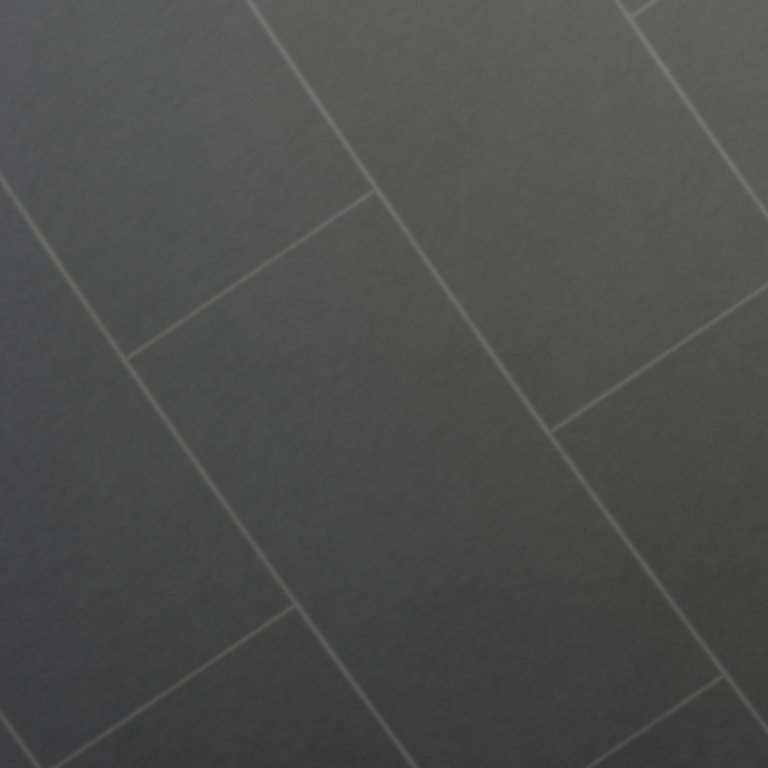
This texture is drawn by a Shadertoy shader. Its source:

```glsl
// Dark slate floor of 2:1 tiles in a half-offset bond, laid diagonally with pale soft grout.
// The point is projected on the two slightly bowed tile axes; rows and joints come from floor
// and round, and value noise adds stone grain under light that falls from the upper right.

float hash(vec2 p) {
    return fract(sin(dot(p, vec2(127.1, 311.7))) * 43758.5453);
}

float noise(vec2 p) {
    vec2 i = floor(p), f = fract(p);
    f = f * f * (3.0 - 2.0 * f);
    return mix(mix(hash(i), hash(i + vec2(1, 0)), f.x),
               mix(hash(i + vec2(0, 1)), hash(i + vec2(1, 1)), f.x), f.y);
}

// Sum of octaves, centred on zero
float fbm(vec2 p) {
    float sum = 0.0, amp = 0.5;
    for (int i = 0; i < 4; i++) {
        sum += amp * (noise(p) - 0.5);
        p = mat2(1.6, 1.2, -1.2, 1.6) * p + 7.3;
        amp *= 0.5;
    }
    return sum;
}

// Blurred line with a bell-shaped profile, never thinner than a pixel
float softLine(float dist, float spread) {
    float d = dist / max(spread, 0.6 / iResolution.y);
    return exp(-d * d);
}

void mainImage(out vec4 fragColor, in vec2 fragCoord) {
    vec2 uv = fragCoord / iResolution.y;
    vec2 p = vec2(uv.x, 1.0 - uv.y);

    // Tile axes: along the rows and across them, with a slight lens bow
    float along = dot(p, vec2(0.561, 0.828));
    float bow = 0.025 * (along - 0.7) * (along - 0.7);
    float across = dot(p, vec2(0.8167, -0.5767)) - bow;

    // Row seams, and cross joints shifted by half a tile in every other row
    float row = (across - 0.2575) / 0.3967;
    float rowId = floor(row);
    float tile = (along - 0.479 - 0.389 * mod(rowId + 1.0, 2.0)) / 0.778;
    float seamDist = abs(row - round(row)) * 0.3967;
    float jointDist = abs(tile - round(tile)) * 0.778;

    // Light, warm at the upper right and cool at the left
    float light = 0.229 + 0.124 * uv.y + 0.03 * uv.x * uv.y;
    vec3 color = light + vec3(0.0, 0.004, -0.016) * uv.x * uv.y;
    color += vec3(0.0, 0.001, 0.006) * (1.0 - uv.x);

    // Tile tone, cloudy patches, fine grain and faint brushed streaks
    color += 0.006 * (hash(vec2(rowId, floor(tile))) - 0.5);
    color += 0.022 * fbm(p * 5.0);
    color += 0.024 * fbm(vec2(across * 70.0, along * 110.0));
    color += 0.008 * (noise(vec2(across * 45.0, along * 190.0)) - 0.5);
    color += 0.010 * (noise(p * 240.0) - 0.5);

    // Grout, stronger along the seams and gently worn
    float grout = max(softLine(seamDist, 0.0044), 0.85 * softLine(jointDist, 0.0036));
    grout *= 0.95 + 0.5 * fbm(p * 12.0);
    color += grout * vec3(0.092, 0.094, 0.078);

    fragColor = vec4(color, 1.0);
}
```
